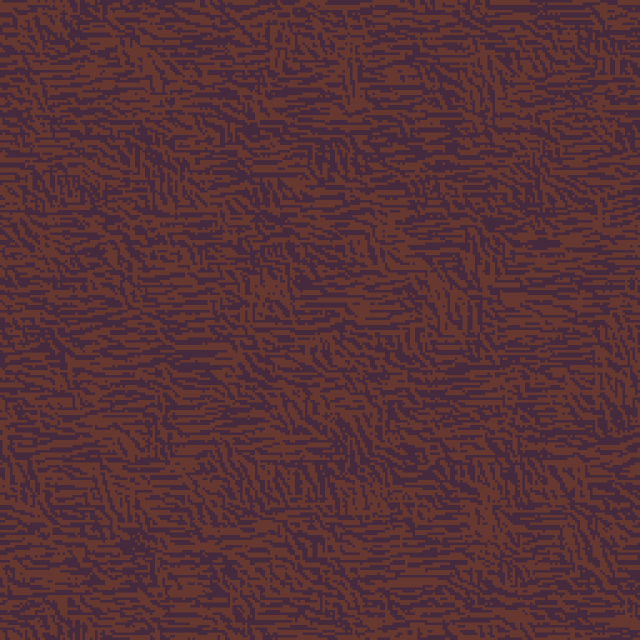
Write a Shadertoy shader that draws this texture.

```glsl
// Two-tone woven grain: short broken stripes on a fine square mosaic.
// Scattered oriented wave packets are summed, then thresholded per tile.
// Direction and pitch vary from packet to packet, from level to steeply falling.

const vec3 RUST = vec3(0.40, 0.22, 0.19);
const vec3 PLUM = vec3(0.27, 0.16, 0.24);
const float TILES = 256.0;       // mosaic tiles across the canvas
const float PACKETS = 62.0;      // wave packets across the canvas
const float STRIPES = 74.0;      // stripe periods across the canvas
const float REGIONS = 20.0;      // direction patches across the canvas
const float CLUMPS = 34.0;       // light and dark patches across the canvas
const float TAU = 6.2831853;

float hash(vec2 p, float seed) {
    vec3 q = fract(vec3(p.xyx) * vec3(0.1031, 0.1030, 0.0973) + seed * 0.137);
    q += dot(q, q.yzx + 33.33);
    return fract((q.x + q.y) * q.z);
}

float valueNoise(vec2 p, float seed) {
    vec2 i = floor(p);
    vec2 f = fract(p);
    f = f * f * (3.0 - 2.0 * f);
    float low = mix(hash(i, seed), hash(i + vec2(1.0, 0.0), seed), f.x);
    float high = mix(hash(i + vec2(0.0, 1.0), seed), hash(i + 1.0, seed), f.x);
    return mix(low, high, f.y);
}

// Stripe direction in radians: mostly level, otherwise falling to the right
float stripeAngle(vec2 center, float jitter) {
    float region = valueNoise(center * REGIONS, 1.0);
    float turn = smoothstep(0.32, 0.95, region + 0.7 * (jitter - 0.5));
    return 0.1 - 1.55 * turn + 0.35 * (fract(jitter * 7.0) - 0.5);
}

// One Gaussian-windowed wave, longer along its stripes than across them
float wavePacket(vec2 offset, float angle, float phase, float pitchJitter) {
    vec2 along = vec2(cos(angle), sin(angle));
    vec2 local = vec2(dot(offset, along), dot(offset, vec2(-along.y, along.x)));
    float level = along.x * along.x;
    float diagonal = 4.0 * level * (1.0 - level);
    vec2 spread = vec2(mix(0.0085, 0.0135, level), 0.0062);
    vec2 scaled = local / spread;
    float pitch = STRIPES * (1.0 - 0.15 * diagonal + 0.5 * (pitchJitter - 0.5));
    return exp(-0.5 * dot(scaled, scaled)) * cos(TAU * (pitch * local.y + phase));
}

// Sum of the packets scattered around a point
float stripeField(vec2 p) {
    vec2 base = floor(p * PACKETS - 0.5);
    float sum = 0.0;
    for (int y = -1; y <= 2; y++) {
        for (int x = -1; x <= 2; x++) {
            vec2 id = base + vec2(x, y);
            vec2 scatter = vec2(hash(id, 2.0), hash(id, 3.0));
            vec2 center = (id + scatter) / PACKETS;
            float angle = stripeAngle(center, hash(id, 4.0));
            sum += wavePacket(p - center, angle, hash(id, 5.0), hash(id, 7.0));
        }
    }
    return sum;
}

// 1 on plum tiles, 0 on rust tiles
float plumMask(vec2 p) {
    vec2 tile = floor(p * TILES);
    vec2 center = (tile + 0.5) / TILES;
    float speck = 0.5 * (hash(tile, 6.0) - 0.5);
    float clump = 0.8 * (valueNoise(center * CLUMPS, 8.0) - 0.5);
    return step(0.06, stripeField(center) + speck + clump);
}

void mainImage(out vec4 fragColor, in vec2 fragCoord) {
    // Four samples per pixel smooth the tile edges
    float plum = 0.0;
    for (int i = 0; i < 4; i++) {
        vec2 shift = vec2(i % 2, i / 2) * 0.5 - 0.25;
        plum += 0.25 * plumMask((fragCoord + shift) / iResolution.y);
    }
    fragColor = vec4(mix(RUST, PLUM, plum), 1.0);
}
```
